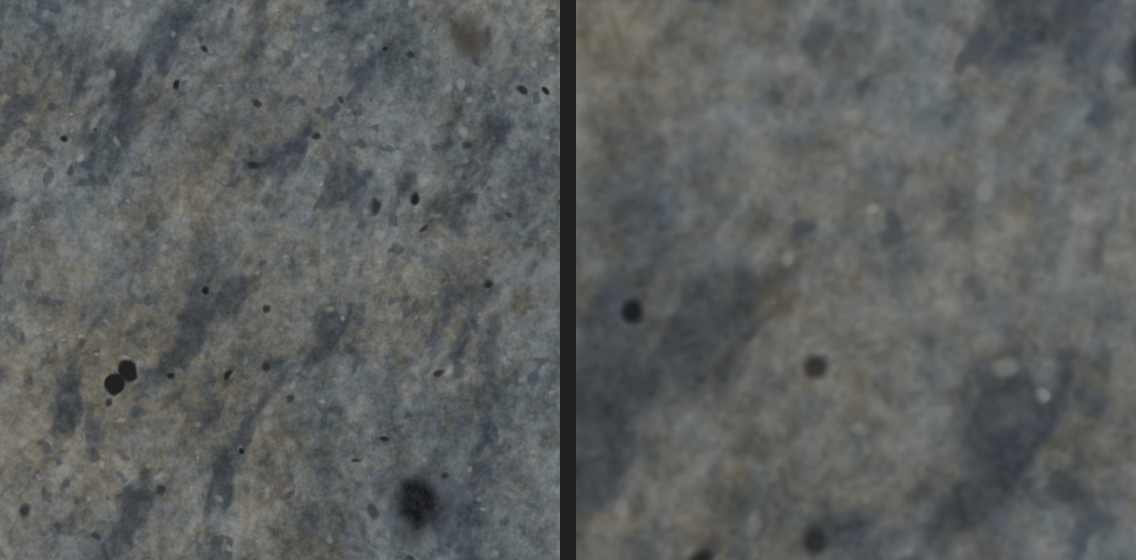
Left, the full canvas; right, a detail of the centre.
Give the GLSL for this texture, as a Shadertoy shader.

```glsl
// Weathered grey stone with tilted streaks, blue crevices, dark pits and pale flecks.

const vec3 WARM_TINT = vec3(0.024, 0.008, -0.030);
const vec3 COOL_TINT = vec3(-0.024, 0.003, 0.018);
const vec3 CREVICE_BLUE = vec3(0.20, 0.225, 0.255);
const vec3 PIT_BLACK = vec3(0.10, 0.105, 0.115);
const vec3 STAIN_BROWN = vec3(0.235, 0.215, 0.185);
const vec3 FLECK_PALE = vec3(0.57, 0.58, 0.57);
const vec3 BLOOM_BLUE = vec3(0.47, 0.50, 0.54);
const vec2 STREAK_AXIS = vec2(0.37, 0.93);

float hash(vec2 cell) {
    vec3 q = fract(cell.xyx * 0.1031);
    q += dot(q, q.yzx + 33.33);
    return fract((q.x + q.y) * q.z);
}

// Smooth value noise from -1 to 1.
float noise(vec2 p) {
    vec2 cell = floor(p);
    vec2 f = p - cell;
    f = f * f * (3.0 - 2.0 * f);
    float low = mix(hash(cell), hash(cell + vec2(1.0, 0.0)), f.x);
    float high = mix(hash(cell + vec2(0.0, 1.0)), hash(cell + 1.0), f.x);
    return 2.0 * mix(low, high, f.y) - 1.0;
}

// Layered noise; each layer is turned to hide the lattice.
float fbm(vec2 p, int layers, float gain) {
    float sum = 0.0, weight = 1.0, total = 0.0;
    for (int i = 0; i < layers; i++) {
        sum += weight * noise(p);
        total += weight;
        weight *= gain;
        p = mat2(1.6, 1.2, -1.2, 1.6) * p + 17.3;
    }
    return sum / total;
}

float disc(vec2 offset, float radius, float softness) {
    return 1.0 - smoothstep(radius - softness, radius + softness, length(offset));
}

// Scattered soft spots; radius is in cells, share is the filled part of them.
float spots(vec2 p, float scale, float share, float radius, float seed) {
    vec2 grid = p * scale;
    float cover = 0.0;
    for (int y = -1; y <= 1; y++) {
        for (int x = -1; x <= 1; x++) {
            vec2 cell = floor(grid) + vec2(x, y);
            float pick = hash(cell + seed);
            if (pick > share) continue;
            vec2 jitter = vec2(hash(cell + seed + 31.7), hash(cell + seed + 67.1));
            float size = radius * mix(0.45, 1.0, pick / share);
            vec2 offset = grid - cell - mix(vec2(0.15), vec2(0.85), jitter);
            offset *= vec2(1.0, mix(0.7, 1.4, jitter.x));
            cover = max(cover, disc(offset, size, size * 0.55) * mix(0.5, 1.0, jitter.y));
        }
    }
    return cover;
}

vec3 stoneColor(vec2 p) {
    vec2 across = vec2(STREAK_AXIS.y, -STREAK_AXIS.x);
    vec2 wobble = vec2(noise(p * 9.0 + 3.1), noise(p * 9.0 + 41.7));
    vec2 rough = vec2(noise(p * 55.0 + 8.3), noise(p * 55.0 + 71.9));
    vec2 q = p + 0.018 * wobble + 0.004 * rough;
    vec2 streak = vec2(dot(q, across), dot(q, STREAK_AXIS));

    // Broad tone, streaks and grain
    float broad = fbm(p * 3.0 + 5.0, 4, 0.5);
    float veins = fbm(streak * vec2(26.0, 13.0) + 12.0, 4, 0.65);
    float grain = fbm(p * 62.0 + 23.0, 3, 0.8);
    float corner = smoothstep(0.5, 0.0, length(p - vec2(0.88, 0.08)));
    float tone = 0.402 + 0.07 * broad + 0.11 * veins + 0.10 * grain - 0.045 * corner;

    // Warm middle and lower left, cool elsewhere
    float glow = smoothstep(0.65, 0.05, length((p - vec2(0.36, 0.3)) * vec2(1.0, 0.8)));
    float warmth = 0.22 + 0.5 * glow + 0.9 * fbm(p * 6.0 + 50.0, 4, 0.6)
                 + 0.35 * noise(p * 70.0 + 90.0) - 0.35 * corner;
    vec3 color = vec3(tone) + mix(COOL_TINT, WARM_TINT, clamp(warmth, 0.0, 1.0));

    // Blue crevices along the streaks
    float crevice = smoothstep(0.14, 0.55, fbm(streak * vec2(15.0, 7.0) + 80.0, 4, 0.55));
    float chips = smoothstep(0.28, 0.62, fbm(q * 34.0 + 61.0, 3, 0.5));
    color = mix(color, CREVICE_BLUE + 0.07 * grain, 0.65 * crevice);
    color = mix(color, CREVICE_BLUE, 0.5 * chips);

    // Pale bloom and flecks
    float bloom = disc((q - vec2(0.95, 0.515)) * vec2(0.55, 1.3), 0.035, 0.035);
    color = mix(color, BLOOM_BLUE, bloom * (0.5 + 0.5 * veins));
    color = mix(color, FLECK_PALE, 0.6 * spots(q, 38.0, 0.07, 0.28, 7.0));

    // Brown stain and shadowed hollow
    vec2 hollow = q - vec2(0.755, 0.105);
    color = mix(color, STAIN_BROWN, 0.75 * disc(q - vec2(0.845, 0.92), 0.035, 0.03));
    color = mix(color, CREVICE_BLUE, 0.6 * disc(hollow, 0.055, 0.05));
    color = mix(color, PIT_BLACK + 0.09 * grain, 0.9 * disc(hollow, 0.034, 0.016));

    // Dark pits, one of them double
    float pit = spots(q, 26.0, 0.05, 0.25, 19.0);
    for (int i = 0; i < 2; i++) {
        vec2 center = vec2(0.204, 0.315) + float(i) * vec2(0.023, 0.022);
        pit = max(pit, disc(p + 0.004 * rough - center, 0.018, 0.004));
    }
    return mix(color, PIT_BLACK, 0.92 * pit);
}

void mainImage(out vec4 fragColor, in vec2 fragCoord) {
    vec2 p = fragCoord / min(iResolution.x, iResolution.y);
    fragColor = vec4(clamp(stoneColor(p), 0.0, 1.0), 1.0);
}
```
